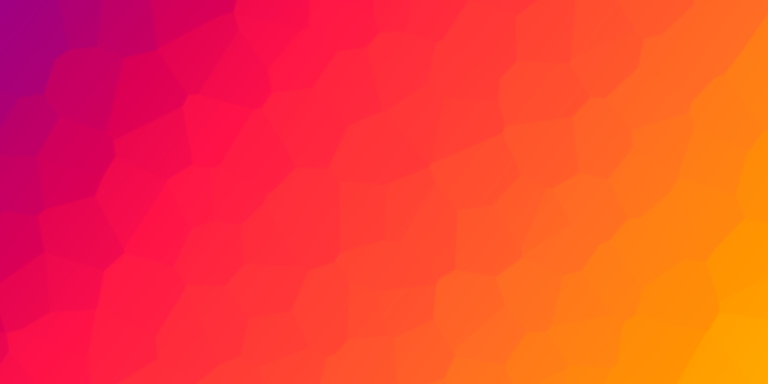
This background is drawn by a Shadertoy shader. Its source:

```glsl
// Faceted diagonal gradient, from purple at the upper left to amber at the lower right.
// Jittered cellular noise splits the canvas into polygons; each one shifts the
// gradient towards the colour at its own seed, leaving soft steps at the edges.

const float CELL_SIZE = 0.145;             // cell spacing in canvas heights
const float JITTER = 0.95;                 // irregularity of the seeds
const float FACETING = 0.62;               // 0 = smooth gradient, 1 = flat cells
const vec2 GRADIENT_AXIS = vec2(0.8, 0.6); // right and down
const float EDGE_PIXELS = 1.5;             // width of the smoothed edge

const int LAST_STOP = 10;
const vec3 STOPS[11] = vec3[11](
    vec3(0.58, 0.00, 0.55), vec3(0.72, 0.00, 0.42), vec3(0.87, 0.00, 0.33),
    vec3(1.00, 0.07, 0.28), vec3(1.00, 0.16, 0.24), vec3(1.00, 0.235, 0.21),
    vec3(1.00, 0.32, 0.18), vec3(1.00, 0.42, 0.14), vec3(1.00, 0.51, 0.07),
    vec3(1.00, 0.58, 0.00), vec3(1.00, 0.68, 0.00));

vec2 hash2(vec2 p) {
    vec3 q = fract(p.xyx * vec3(0.1031, 0.1030, 0.0973));
    q += dot(q, q.yzx + 33.33);
    return fract((q.xx + q.yz) * q.zy);
}

// Evenly spaced colour ramp
vec3 ramp(float t) {
    float s = clamp(t, 0.0, 1.0) * float(LAST_STOP);
    int i = min(int(s), LAST_STOP - 1);
    return mix(STOPS[i], STOPS[i + 1], s - float(i));
}

// Gradient position: 0 at the upper left corner, 1 at the lower right
float gradientAt(vec2 p, float aspect) {
    return dot(vec2(p.x, 1.0 - p.y), GRADIENT_AXIS) / dot(vec2(aspect, 1.0), GRADIENT_AXIS);
}

// Finds the two seeds closest to p, in cell units
void nearestSeeds(vec2 p, out vec2 first, out vec2 second) {
    vec2 cell = floor(p);
    float d1 = 1e4, d2 = 1e4;
    first = second = p;
    for (int y = -2; y <= 2; y++) {
        for (int x = -2; x <= 2; x++) {
            vec2 c = cell + vec2(x, y);
            vec2 seed = c + 0.5 + JITTER * (hash2(c + 40.0) - 0.5);
            float d = dot(seed - p, seed - p);
            if (d < d1) {
                d2 = d1;
                second = first;
                d1 = d;
                first = seed;
            } else if (d < d2) {
                d2 = d;
                second = seed;
            }
        }
    }
}

void mainImage(out vec4 fragColor, in vec2 fragCoord) {
    vec2 p = fragCoord / iResolution.y;
    float aspect = iResolution.x / iResolution.y;

    vec2 near, next;
    nearestSeeds(p / CELL_SIZE, near, next);
    near *= CELL_SIZE;
    next *= CELL_SIZE;

    // Distance to the shared edge drives the blend between neighbours
    float edge = dot(0.5 * (near + next) - p, normalize(next - near));
    float inside = 0.5 + 0.5 * smoothstep(0.0, EDGE_PIXELS / iResolution.y, edge);
    float facet = mix(gradientAt(next, aspect), gradientAt(near, aspect), inside);

    float t = mix(gradientAt(p, aspect), facet, FACETING);
    fragColor = vec4(ramp(t), 1.0);
}
```
